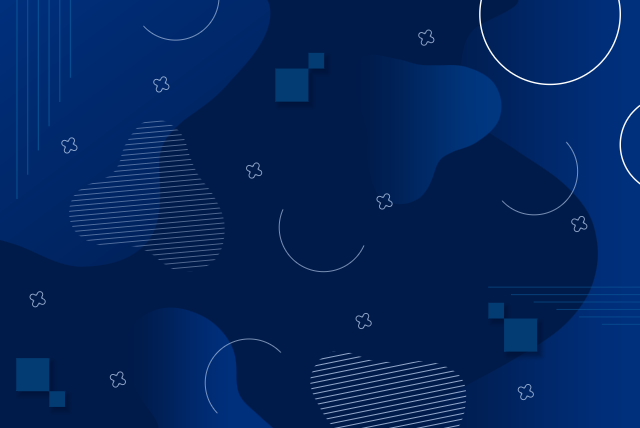
Give the GLSL for this background, as a WebGL 2 fragment shader.

```glsl
#version 300 es
precision highp float;
uniform vec2 u_resolution;
out vec4 fragColor;

const float GRID = 512.0;  // canvas height in design units
const float TAU = 6.2831853;

const vec3 NIGHT = vec3(0.0, 0.105, 0.29);
const vec3 ROYAL = vec3(0.0, 0.185, 0.485);
const vec3 AZURE = vec3(0.0, 0.215, 0.5);
const vec3 TEAL = vec3(0.01, 0.235, 0.45);
const vec3 CYAN = vec3(0.04, 0.37, 0.62);
const vec3 SHADOW = vec3(0.0, 0.06, 0.19);
const vec3 PALE = vec3(0.72, 0.8, 0.92);

// Blob radii at sixteen even angles, clockwise from the right
const float CORNER[16] = float[16](173., 125., 128., 203., 219., 209., 230., 250.,
                                   250., 250., 250., 250., 250., 250., 210., 241.);
const float CENTRE[16] = float[16](98., 77., 59., 61., 98., 107., 84., 65.,
                                   66., 81., 99., 76., 63., 67., 84., 100.);
const float FOOT[16] = float[16](73., 115., 120., 100., 100., 90., 80., 55.,
                                 55., 82., 130., 140., 123., 95., 61., 55.);
const float HATCH_LEFT[16] = float[16](76., 96., 108., 97., 68., 64., 83., 100.,
                                       92., 58., 54., 72., 92., 86., 67., 63.);
const float HATCH_FOOT[16] = float[16](91., 83., 75., 70., 70., 70., 68., 68.,
                                       81., 101., 97., 65., 57., 62., 79., 95.);
// Left border of the right-hand wave at even heights, from the top
const float WAVE[16] = float[16](620., 566., 552., 553., 567., 618., 670., 702.,
                                 714., 713., 699., 667., 611., 545., 480., 560.);
const float WAVE_STEP = 36.0;

// Half rings: centre, radius, middle angle
const vec4 ARCS[4] = vec4[4](vec4(210., -4., 52., 0.83), vec4(387., 272., 53., 1.99),
                             vec4(639., 205., 52., 0.83), vec4(298., 458., 52.5, 3.95));
// Whole rings: centre, radius
const vec3 RING_TOP = vec3(658., 17., 84.), RING_SIDE = vec3(800., 173., 58.);
// Square pairs: shared corner, direction of the large square
const vec4 PAIR_TOP = vec4(369., 82., -1., 1.);
const vec4 PAIR_RIGHT = vec4(603., 381., 1., 1.);
const vec4 PAIR_LEFT = vec4(59., 468., -1., -1.);
const float BIG = 19.8, SMALL = 9.4;  // half sides
const vec2 CROSSES[10] = vec2[10](vec2(510., 45.), vec2(193., 101.), vec2(83., 174.),
    vec2(304., 204.), vec2(460., 241.), vec2(693., 268.), vec2(45., 358.),
    vec2(435., 384.), vec2(141., 454.), vec2(629., 469.));
const float CROSS_TURN = 0.45, ARM_LENGTH = 6.4, ARM_RADIUS = 3.3;

// Periodic Catmull-Rom curve
float spline(float k[16], float t) {
    int i = int(floor(t));
    float f = fract(t);
    float a = k[(i + 15) & 15], b = k[i & 15], c = k[(i + 1) & 15], d = k[(i + 2) & 15];
    return b + 0.5 * f * (c - a + f * (2.0 * a - 5.0 * b + 4.0 * c - d + f * (3.0 * (b - c) + d - a)));
}

// Direction of q as a position along a radius list
float knot(vec2 q) { return atan(q.y, q.x) * 16.0 / TAU; }

float box(vec2 p, float halfSide) {
    vec2 d = abs(p) - halfSide;
    return length(max(d, 0.0)) + min(max(d.x, d.y), 0.0);
}

float squarePair(vec2 p, vec4 pair) {
    vec2 q = (p - pair.xy) * pair.zw;
    return min(box(q - BIG, BIG), box(q + SMALL, SMALL));
}

float allSquares(vec2 p) {
    return min(squarePair(p, PAIR_TOP), min(squarePair(p, PAIR_RIGHT), squarePair(p, PAIR_LEFT)));
}

// Plus sign with round arms and softened inner corners
float crossShape(vec2 p) {
    float c = cos(CROSS_TURN), s = sin(CROSS_TURN);
    vec2 q = abs(mat2(c, -s, s, c) * p);
    float a = length(vec2(max(q.x - ARM_LENGTH, 0.0), q.y));
    float b = length(vec2(q.x, max(q.y - ARM_LENGTH, 0.0)));
    float h = max(2.0 - abs(a - b), 0.0);
    return min(a, b) - h * h / 8.0 - ARM_RADIUS;
}

float cover(float d) { return clamp(0.5 - d / max(fwidth(d), 1e-4), 0.0, 1.0); }

float stroke(float d, float width, float px) {
    return clamp((0.5 * width - abs(d)) / px + 0.5, 0.0, 1.0);
}

float hatch(vec2 p, float angle, float gap, float width, float px) {
    return stroke((fract(dot(p, vec2(sin(angle), cos(angle))) / gap) - 0.5) * gap, width, px);
}

void main() {
    // Design grid, y runs down from the top
    float px = GRID / u_resolution.y;
    vec2 p = vec2(gl_FragCoord.x, u_resolution.y - gl_FragCoord.y) * px;

    // Gradient blobs
    float wave = spline(WAVE, p.y / WAVE_STEP) - p.x;
    vec3 col = mix(NIGHT, ROYAL, cover(wave) * smoothstep(480.0, 770.0, p.x));
    vec2 q = p - vec2(100.0);
    float fade = clamp(1.0 - 0.9 * dot(p, vec2(0.0012, 0.0016)), 0.0, 1.0);
    col = mix(col, ROYAL, cover(length(q) - spline(CORNER, knot(q))) * fade);
    q = p - vec2(500.0, 140.0);
    col = mix(col, AZURE, cover(length(q) - spline(CENTRE, knot(q))) * smoothstep(415.0, 595.0, p.x));
    q = p - vec2(240.0, 500.0);
    col = mix(col, ROYAL, cover(length(q) - spline(FOOT, knot(q))) * smoothstep(145.0, 285.0, p.x));

    // Line fans
    for (int i = 0; i < 6; i++) {
        float n = float(i);
        float down = stroke(p.x - 20.3 - 12.8 * n, 1.5, px) * cover(p.y - 238.0 + 29.0 * n);
        float across = stroke(p.y - 343.5 - 8.9 * n, 1.3, px) * cover(584.0 + 27.2 * n - p.x);
        col = mix(col, CYAN, max(0.65 * down, 0.5 * across));
    }

    // Square pairs with soft shadows
    col = mix(col, SHADOW, 0.6 * (1.0 - smoothstep(-5.0, 7.0, allSquares(p - vec2(4.0, 5.0)))));
    col = mix(col, TEAL, cover(allSquares(p)));

    // Hatched blobs
    q = p - vec2(180.0, 235.0);
    float left = cover(length(q) - spline(HATCH_LEFT, knot(q))) * hatch(p, 0.09, 6.1, 1.1, px);
    q = p - vec2(465.0, 490.0);
    float foot = cover(length(q) - spline(HATCH_FOOT, knot(q))) * hatch(p, 0.2, 6.5, 1.2, px);
    col = mix(col, PALE, max(0.45 * left, 0.8 * foot));

    // Arcs, rings and crosses
    for (int i = 0; i < 4; i++) {
        q = p - ARCS[i].xy;
        float facing = dot(q, vec2(cos(ARCS[i].w), sin(ARCS[i].w)));
        col = mix(col, PALE, 0.65 * stroke(length(q) - ARCS[i].z, 1.2, px) * cover(-facing));
    }
    float ring = min(abs(length(p - RING_TOP.xy) - RING_TOP.z), abs(length(p - RING_SIDE.xy) - RING_SIDE.z));
    col = mix(col, vec3(1.0), stroke(ring, 1.7, px));
    for (int i = 0; i < 10; i++)
        col = mix(col, PALE, 0.8 * stroke(crossShape(p - CROSSES[i]), 1.1, px));

    fragColor = vec4(col, 1.0);
}
```
